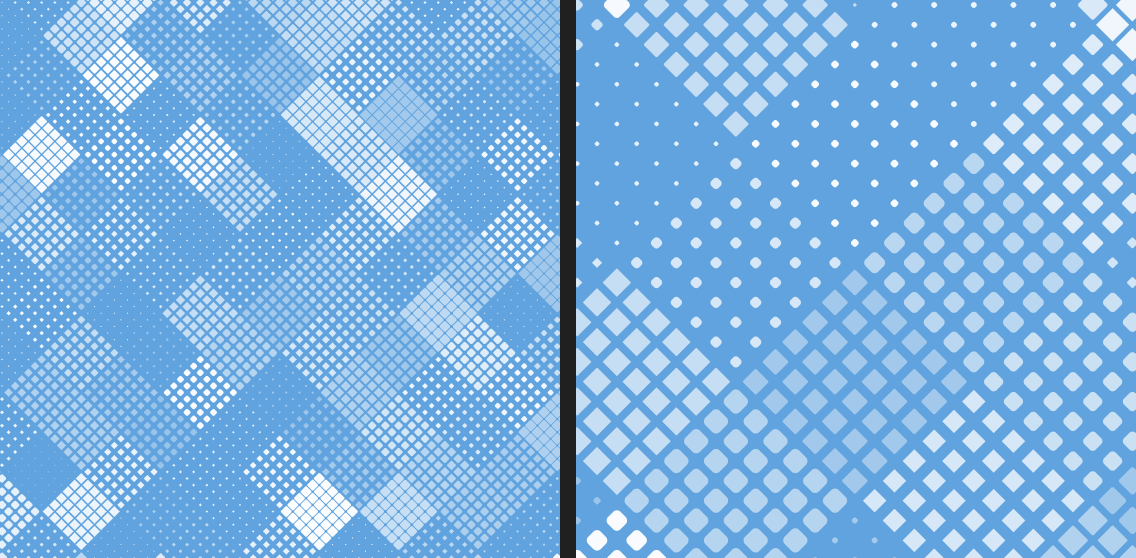
Left: the whole. Right: its middle third, enlarged.
This pattern is drawn by a Shadertoy shader. Its source:

```glsl
// Diagonal patchwork of halftone tiles: white dots on a flat sky blue.
// Each tile holds 6 x 6 rounded squares on a grid turned by 45 degrees;
// a hash of the tile picks their size, opacity and corner rounding.

float hash(vec2 p, float seed) {
    return fract(sin(dot(p, vec2(127.1, 311.7)) + seed * 74.7) * 43758.5453);
}

float roundedSquare(vec2 p, float halfSide, float radius) {
    vec2 q = abs(p) - halfSide + radius;
    return length(max(q, 0.0)) + min(max(q.x, q.y), 0.0) - radius;
}

void mainImage(out vec4 fragColor, in vec2 fragCoord) {
    const float dotsPerTile = 6.0;
    const float tileScale = 7.06;

    // Diagonal axes, one unit per tile
    vec2 p = fragCoord / iResolution.x - vec2(0.4993, 0.862);
    vec2 grid = vec2(p.x + p.y, p.y - p.x) * tileScale + 0.5;
    vec2 tile = floor(grid);
    vec2 cell = fract(grid * dotsPerTile) - 0.5;

    // Style shared by all dots of the tile
    float size = mix(0.1, 0.93, hash(tile, 1.0));
    float opacity = mix(0.36, 1.0, hash(tile, 2.0));
    float rounding = hash(tile, 3.0) * (1.0 - 0.6 * size);

    // Dot coverage, smoothed over one pixel
    float halfSide = 0.5 * size;
    float pixel = tileScale * dotsPerTile * sqrt(2.0) / iResolution.x;
    float dist = roundedSquare(cell, halfSide, halfSide * rounding);
    float coverage = clamp(0.5 - dist / pixel, 0.0, 1.0);

    vec3 skyBlue = vec3(0.38, 0.64, 0.87);
    vec3 dotWhite = vec3(0.99, 0.995, 1.0);
    fragColor = vec4(mix(skyBlue, dotWhite, coverage * opacity), 1.0);
}
```
